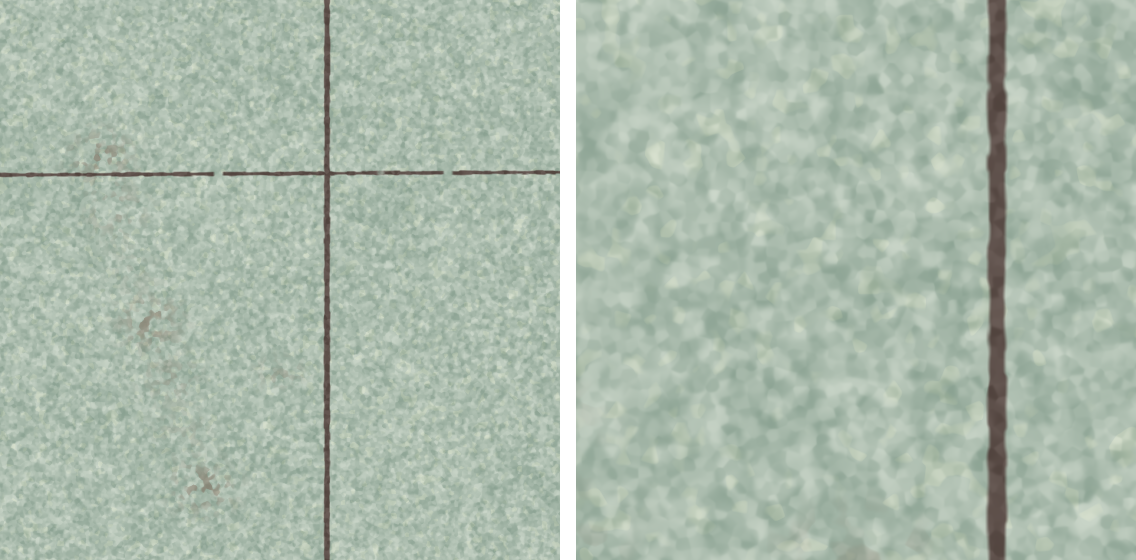
Left: the whole. Right: its middle third, enlarged.
Give the GLSL for this texture, as a Shadertoy shader.

```glsl
float hash(vec2 p) {
    p = fract(p * vec2(0.1031, 0.1137));
    p += dot(p, p.yx + 33.33);
    return fract((p.x + p.y) * p.x * 17.3);
}

// Smooth cellular noise: each jittered cell point spreads its random value.
float cellular(vec2 p) {
    vec2 cell = floor(p);
    float total = 0.0, weight = 0.0;
    for (int y = -1; y <= 1; y++)
    for (int x = -1; x <= 1; x++) {
        vec2 c = cell + vec2(x, y);
        vec2 d = c + vec2(hash(c + 17.0), hash(c + 59.0)) - p;
        float w = exp(-6.0 * dot(d, d));
        total += w * hash(c + 101.0);
        weight += w;
    }
    return total / weight;
}

// Broad, slow change of tone.
float mottle(vec2 p) {
    return sin(p.x * 9.0 + 2.0 * sin(p.y * 7.0)) * 0.5
         + sin(p.y * 17.0 - p.x * 11.0 + 1.3) * 0.3
         + sin(p.x * 31.0 + 2.0 * sin(p.y * 23.0)) * 0.2;
}

// Rusty patches wandering down the left tile.
float stains(vec2 p) {
    float amount = 0.0;
    for (int i = 0; i < 7; i++) {
        float t = float(i) / 6.0;
        vec2 center = vec2(0.18 + 0.18 * t + 0.025 * sin(t * 19.0), 0.72 - 0.59 * t);
        vec2 d = (p - center) / vec2(0.05, 0.04);
        amount += exp(-dot(d, d)) * (0.55 + 0.45 * sin(t * 13.0 + 1.0));
    }
    vec2 side = (p - vec2(0.5, 0.335)) / vec2(0.04, 0.025);
    return amount + 0.5 * exp(-dot(side, side));
}

float line(float dist, float halfWidth, float blur) {
    return 1.0 - smoothstep(halfWidth - blur, halfWidth + blur, abs(dist));
}

void mainImage(out vec4 fragColor, in vec2 fragCoord) {
    vec2 uv = fragCoord / iResolution.y;
    float blur = max(1.0 / iResolution.y, 0.0016);

    // One seam each way per unit, with a faint tilt across.
    vec2 seam = fract(uv - vec2(0.584, 0.690 + 0.005 * (uv.x - 0.5)) + 0.5) - 0.5;

    // Grain of the glaze
    float coarse = cellular(uv * 95.0);
    float fine = cellular(uv * 170.0 + 40.0);
    float tone = 0.13 * (coarse - 0.5) + 0.11 * (fine - 0.5) + 0.009 * mottle(uv);
    vec3 color = vec3(0.668, 0.736, 0.680) + tone * vec3(1.1, 0.9, 0.95);

    // Cream flecks
    float fleck = smoothstep(0.68, 0.92, cellular(uv * 120.0 + 9.0));
    color += fleck * vec3(0.05, 0.04, 0.02);

    // Rust speckle
    float speckle = smoothstep(0.4, 0.85, cellular(uv * 105.0 + 71.0));
    color = mix(color, vec3(0.52, 0.46, 0.40), 0.65 * min(stains(uv), 1.0) * speckle);

    // Seams with ragged edges; the thinner one has breaks.
    float rag = cellular(uv * 90.0 + 23.0) - 0.5;
    float upright = line(seam.x, 0.0050 + 0.0022 * rag, blur);
    float level = line(seam.y, 0.0032 + 0.0026 * rag, blur);
    level *= 1.0 - line(abs(uv.x - 0.595) - 0.205, 0.008, 0.003);
    level *= 1.0 - 0.6 * line(uv.x - 0.68, 0.006, 0.004);
    vec3 grout = vec3(0.35, 0.29, 0.27) + 0.10 * (fine - 0.5);
    color = mix(color, grout, max(upright, level) * 0.95);

    fragColor = vec4(color, 1.0);
}
```
